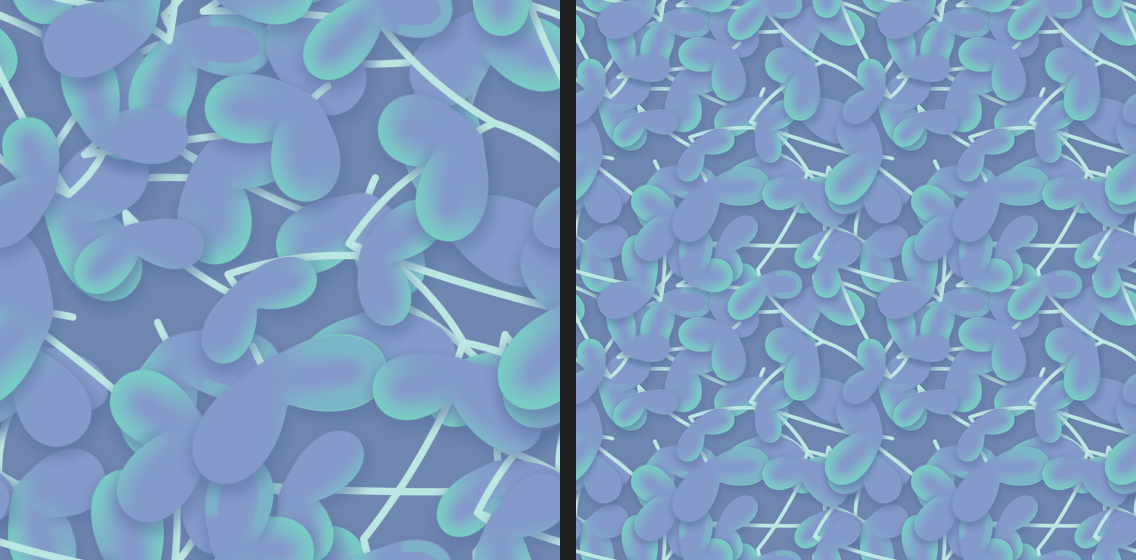
Left, the tile; right, the same tile 2 across and 2 down.
This pattern is drawn by a WebGL 2 fragment shader. Its source:

```glsl
#version 300 es
precision highp float;
uniform vec2 u_resolution;
out vec4 fragColor;

const float GRID = 4.0;   // leaf cells per side, whole so the canvas wraps
const vec3 GROUND = vec3(0.435, 0.530, 0.690);
const vec3 SHADOW = vec3(0.350, 0.445, 0.630);
const vec3 LEAF = vec3(0.515, 0.603, 0.795);
const vec3 TEAL = vec3(0.475, 0.800, 0.775);
const vec3 HOOP = vec3(0.485, 0.705, 0.780);
const vec3 STEM = vec3(0.735, 0.905, 0.890);

// Four random values for a wrapped cell
vec4 traits(vec2 cell, float seed) {
    vec3 s = vec3(mod(cell, GRID), seed) * 7.31 + 1.7;
    vec4 v = fract(s.xyzx * vec4(0.1031, 0.1030, 0.0973, 0.1099));
    v += dot(v, v.wzxy + 33.33);
    return fract((v.xxyz + v.yzzw) * v.zywx);
}

mat2 turn(float a) { return mat2(cos(a), sin(a), -sin(a), cos(a)); }
float falling(float lo, float hi, float x) { return 1.0 - smoothstep(lo, hi, x); }
float leafSize(vec4 h) { return mix(0.75, 1.25, h.x); }
float leafAngle(vec4 h) { return (h.y - 0.5) * 5.0; }

vec2 anchor(vec2 cell, float layer) {
    return (cell + 0.5 + 0.6 * (traits(cell, layer + 4.0).xy - 0.5)) / GRID;
}

// Egg that widens towards its tip, pointing along axis
float egg(vec2 p, vec2 axis, float len) {
    vec2 radii = vec2(0.058, len);
    vec2 q = vec2(dot(p, vec2(-axis.y, axis.x)), dot(p, axis) - len + 0.018);
    q.x /= 1.0 + 0.2 * clamp(q.y / len, -1.0, 1.0);
    float k = length(q / radii);
    return k * (k - 1.0) / max(length(q / (radii * radii)), 0.001);
}

vec2 lobeAxis(vec4 h, float side) {
    float spread = mix(0.7, 1.15, h.z);
    return vec2(side * sin(spread), -cos(spread));
}

vec2 lobes(vec2 q, vec4 h) {
    vec2 len = 0.08 + 0.025 * fract(h.zw * 5.0);
    return vec2(egg(q, lobeAxis(h, -1.0), len.x), egg(q, lobeAxis(h, 1.0), len.y));
}

// Union of both lobes: rounded at the back, sharp at the front cleft
float joinLobes(vec2 d, float y) {
    float k = mix(0.002, 0.04, smoothstep(-0.03, 0.02, y));
    float m = max(k - abs(d.x - d.y), 0.0);
    return min(d.x, d.y) - m * m / (4.0 * k);
}

vec2 toLeaf(vec2 p, vec4 h) {
    return turn(-leafAngle(h)) * p / leafSize(h) - vec2(0.0, 0.04);
}

vec3 paintLeaf(vec3 base, vec2 p, vec4 h, float px) {
    // Soft drop shadow
    vec2 s = toLeaf(p - vec2(0.004, -0.012), h);
    float shade = joinLobes(lobes(s, h), s.y) * leafSize(h);
    base = mix(base, SHADOW, 0.55 * falling(-0.015, 0.028, shade));
    // Body with a teal glow along one side
    vec2 q = toLeaf(p, h);
    vec2 d = lobes(q, h);
    float body = joinLobes(d, q.y);
    float lean = (h.w - 0.5) * 4.0;
    float side = dot(q + vec2(0.0, 0.04), vec2(sin(lean), -cos(lean)));
    float glow = smoothstep(-0.058, 0.002, body) * smoothstep(-0.04, 0.08, side);
    vec3 color = mix(LEAF, TEAL, glow);
    // Crease behind the front lobe
    float crease = smoothstep(-px, px, d.y) * falling(0.0, 0.025, d.y);
    color = mix(color, SHADOW, 0.3 * crease * falling(-0.07, -0.03, q.y));
    // Brushed hoop round the tip of some lobes
    float tip = smoothstep(0.045, 0.06, dot(q, lobeAxis(h, 1.0)));
    float hoop = falling(-0.002, 0.002, abs(d.y + 0.013) - 0.011);
    color = mix(color, HOOP, 0.9 * hoop * tip * step(0.72, fract(h.x * 7.0)));
    return mix(base, color, falling(-px, px, body * leafSize(h)));
}

// Distance to a bowed line from a to b
float strand(vec2 p, vec2 a, vec2 b, float bow) {
    float len = length(b - a);
    vec2 u = (b - a) / len;
    vec2 q = vec2(dot(p - a, u), dot(p - a, vec2(-u.y, u.x)));
    float t = clamp(q.x / len, 0.0, 1.0);
    return length(vec2(q.x - t * len, q.y - 4.0 * bow * t * (1.0 - t)));
}

// Forked stem from one leaf to its neighbours
float fork(vec2 p, vec2 cell, float layer) {
    vec4 h = traits(cell, layer), arm = traits(cell, layer + 8.0);
    vec2 root = anchor(cell, layer);
    vec2 up = turn(leafAngle(h)) * vec2(0.0, leafSize(h));
    vec2 joint = root + 0.1 * up, bow = 0.05 * (arm.zw - 0.5);
    float d = strand(p, root + 0.03 * up, joint, 0.003);
    if (arm.x < 0.65) d = min(d, strand(p, joint, anchor(cell + vec2(1, 0), layer), bow.x));
    if (arm.y < 0.45) d = min(d, strand(p, joint, anchor(cell + vec2(0, 1), layer), bow.y));
    return d;
}

void main() {
    float px = 0.8 / u_resolution.y, stem;
    vec3 color = GROUND;
    for (float layer = 0.0; layer < 2.0; layer++) {
        vec2 p = gl_FragCoord.xy / u_resolution + 0.5 * layer / GRID;
        vec2 corner = floor(p * GRID) - 1.0;
        stem = 1.0;
        for (int i = 0; i < 9; i++) stem = min(stem, fork(p, corner + vec2(i % 3, i / 3), layer));
        color = mix(color, STEM, falling(-px, px, stem - 0.0065));
        for (int i = 0; i < 9; i++) {
            vec2 cell = corner + vec2(i % 3, i / 3);
            color = paintLeaf(color, p - anchor(cell, layer), traits(cell, layer), px);
        }
    }
    fragColor = vec4(color, 1.0);
}
```
